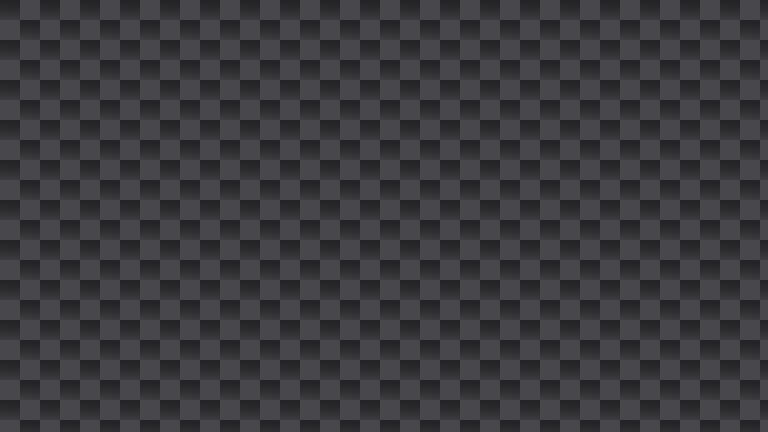
Write a Shadertoy shader that draws this pattern.

```glsl
// Dark woven checkerboard: flat grey squares alternating with shaded recesses.

const float CELLS_DOWN = 21.6;                     // squares over the canvas height
const vec3  RAISED     = vec3(0.283, 0.280, 0.298);
const vec3  SHADE_TOP  = vec3(0.142, 0.142, 0.149);
const vec3  SHADE_BASE = vec3(0.243, 0.238, 0.248);
const float SHADE_EASE = 1.6;                      // keeps the upper part dark longer
const float SHADE_TILT = 0.08;                     // leans the shading to the left

// Alternating square wave with edges at the integers, softened over one pixel.
vec2 squareWave(vec2 p, float pixel) {
    vec2 edge = abs(mod(p - 0.5, 2.0) - 1.0) - 0.5;
    return clamp(2.0 * edge / pixel, -1.0, 1.0);
}

// Shading of a recess; cell runs from 0 to 1 rightward and downward.
vec3 recessColor(vec2 cell) {
    float depth = clamp(cell.y + SHADE_TILT * (0.5 - cell.x), 0.0, 1.0);
    return mix(SHADE_TOP, SHADE_BASE, pow(depth, SHADE_EASE));
}

void mainImage(out vec4 fragColor, in vec2 fragCoord) {
    // Grid anchored at the upper left corner, one unit per square.
    float pixel = CELLS_DOWN / iResolution.y;
    vec2 grid = vec2(fragCoord.x, iResolution.y - fragCoord.y) * pixel;

    // The product of the two waves is +1 in recesses and -1 on raised squares.
    vec2 wave = squareWave(grid, pixel);
    float recess = 0.5 + 0.5 * wave.x * wave.y;

    vec3 color = mix(RAISED, recessColor(fract(grid)), recess);
    fragColor = vec4(color, 1.0);
}
```
